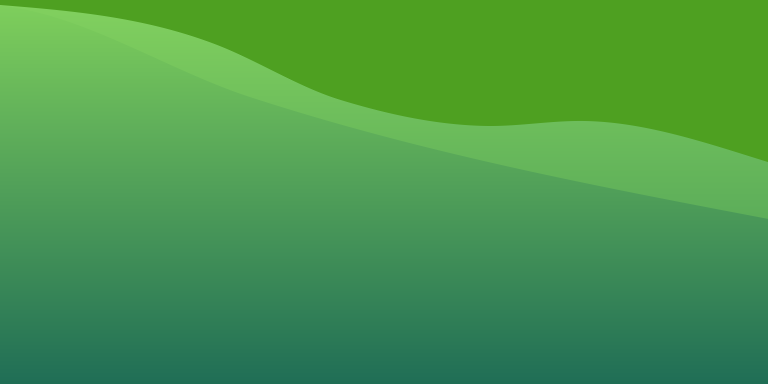
Reproduce this background procedurally as a WebGL 1 fragment shader.

```glsl
precision highp float;
// Two overlapping green hills sweep down to the right below a flat leaf green sky.
// Each outline is a smooth cubic curve through a few knots, and each hill
// is filled with a vertical gradient that darkens towards the bottom.

uniform vec2 u_resolution;

// Cubic Hermite height between two knots, each given as (x, height, slope).
float curve(float x, vec3 a, vec3 b) {
  float span = b.x - a.x;
  float t = clamp((x - a.x) / span, 0.0, 1.0);
  float s = 1.0 - t;
  float ends = mix(a.y, b.y, t * t * (3.0 - 2.0 * t));
  return ends + span * t * s * (a.z * s - b.z * t);
}

// Wavy outline of the far hill.
float farHill(float x) {
  vec3 start = vec3(0.0, 0.987, -0.16);
  vec3 shoulder = vec3(0.28, 0.885, -0.76);
  vec3 slope = vec3(0.443, 0.740, -0.61);
  vec3 dip = vec3(0.632, 0.672, -0.04);
  vec3 crest = vec3(0.755, 0.685, 0.0);
  vec3 end = vec3(1.0, 0.578, -0.62);
  if (x < shoulder.x) return curve(x, start, shoulder);
  if (x < slope.x) return curve(x, shoulder, slope);
  if (x < dip.x) return curve(x, slope, dip);
  if (x < crest.x) return curve(x, dip, crest);
  return curve(x, crest, end);
}

// Long, gently flattening outline of the near hill.
float nearHill(float x) {
  vec3 bend = vec3(0.326, 0.747, -0.65);
  if (x < bend.x) return curve(x, vec3(0.0, 0.985, -0.2), bend);
  return curve(x, bend, vec3(1.0, 0.430, -0.38));
}

// Coverage below an outline, softened over one pixel.
float below(float height, float y) {
  return clamp((height - y) * u_resolution.y + 0.5, 0.0, 1.0);
}

void main() {
  vec2 uv = gl_FragCoord.xy / u_resolution;

  vec3 sky = vec3(0.305, 0.627, 0.13);
  vec3 farColor = mix(vec3(0.25, 0.575, 0.335), vec3(0.51, 0.82, 0.37), uv.y);
  vec3 nearColor = mix(vec3(0.125, 0.43, 0.335), vec3(0.50, 0.815, 0.36), uv.y);

  // Layer the hills from back to front.
  vec3 color = mix(sky, farColor, below(farHill(uv.x), uv.y));
  color = mix(color, nearColor, below(nearHill(uv.x), uv.y));
  gl_FragColor = vec4(color, 1.0);
}
```
